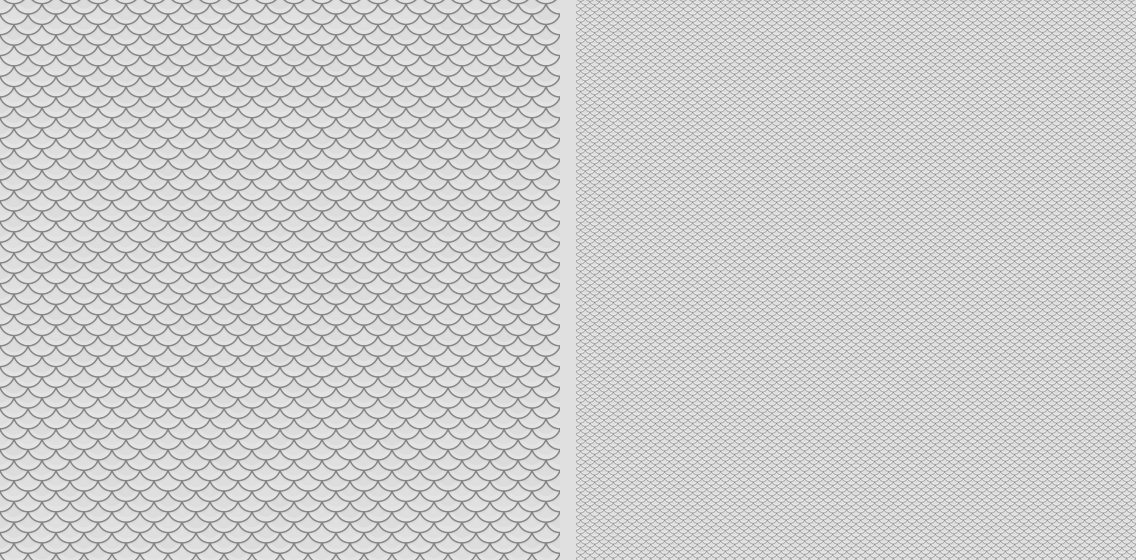
Left: one tile. Right: repeated 3 by 3.
Write a Shadertoy shader that draws this pattern.

```glsl
// Pale overlapping fish scales with grey outlines and a soft bevelled rim.
// Half-offset rows of circles are painted from the lowest row to the highest,
// each row adding its shadow, its fill and its outline.

#define COLUMNS 20.0        // scales across
#define ROWS 54.0           // rows down, even so the offset wraps
#define ROW_SHIFT 0.67      // vertical phase, in rows
#define RADIUS 0.515        // scale radius, in scale widths
#define JOINT_ROUND 0.03    // rounding where neighbours meet
#define LINE_HALF 0.026     // half the outline width
#define RIM_WIDTH 0.16      // width of the light lower rim
#define SHADOW 0.13         // strength of the shadow below an edge
#define VARIATION 0.018     // tone change between scales
#define LINE_COLOR vec3(0.525)
#define BODY_COLOR vec3(0.868)
#define RIM_COLOR vec3(0.892)

float hash(vec2 p) {
    return fract(sin(dot(p, vec2(127.1, 311.7))) * 43758.5453);
}

float smoothMin(float a, float b, float k) {
    float h = max(k - abs(a - b), 0.0) / k;
    return min(a, b) - 0.25 * h * h * k;
}

// Signed distance to the scalloped lower edge; q is relative to the scale tip.
float rowEdge(vec2 q) {
    vec2 c = vec2(abs(q.x), min(q.y - RADIUS, 0.0));
    float own = length(c) - RADIUS;
    float neighbour = length(c - vec2(1.0, 0.0)) - RADIUS;
    return smoothMin(own, neighbour, JOINT_ROUND);
}

// Light rim along the edge and a flatter body, varied from scale to scale.
vec3 scaleColor(vec2 q, float edge, vec2 id) {
    float tone = hash(id) - 0.5;
    float rim = RIM_WIDTH + 0.05 * (hash(id + 17.0) - 0.5);
    float body = smoothstep(rim - 0.025, rim + 0.025, -edge);
    vec3 color = mix(RIM_COLOR, BODY_COLOR, body);
    color += 0.02 * body * smoothstep(0.2, 0.65, q.y);
    return color + VARIATION * tone * mix(0.4, 1.0, body);
}

void mainImage(out vec4 fragColor, in vec2 fragCoord) {
    vec2 uv = fragCoord / iResolution.xy;
    float pixel = COLUMNS / min(iResolution.x, iResolution.y);
    float x = uv.x * COLUMNS;
    float y = uv.y * ROWS - ROW_SHIFT;
    float baseRow = floor(y);
    float coverSoft = max(0.012, 0.6 * pixel);
    float lineSoft = max(0.018, 0.6 * pixel);
    vec3 color = BODY_COLOR;

    // Higher rows overlap lower ones.
    for (int k = -1; k <= 1; k++) {
        float row = baseRow + float(k);
        float shifted = x - 0.5 * mod(row, 2.0);
        float column = floor(shifted + 0.5);
        vec2 q = vec2(shifted - column, (y - row) * COLUMNS / ROWS);
        vec2 id = vec2(mod(column, COLUMNS), mod(row, ROWS));
        float edge = rowEdge(q);

        color *= 1.0 - SHADOW * exp(-max(edge, 0.0) / 0.045);
        float cover = 1.0 - smoothstep(-coverSoft, coverSoft, edge);
        color = mix(color, scaleColor(q, edge, id), cover);
        float line = 1.0 - smoothstep(LINE_HALF - lineSoft, LINE_HALF + lineSoft,
                                      abs(edge - 0.008));
        color = mix(color, LINE_COLOR, line);
    }
    fragColor = vec4(color, 1.0);
}
```
